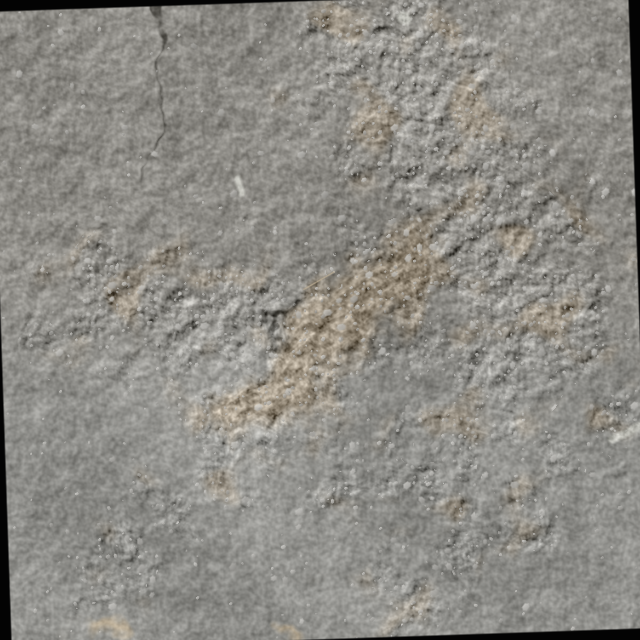
Reproduce this texture procedurally as a Shadertoy shader.

```glsl
// Weathered grey ground with crumbly clods, a dry tan strip and a thin crack,
// on a slightly turned square over black. Gradient noise gives the relief, which
// is lit by its slope; warped capsules decide where the surface is rough.

vec2 hash2(vec2 c) {
    vec3 q = fract(c.xyx * vec3(0.1031, 0.1030, 0.0973));
    q += dot(q, q.yzx + 33.33);
    return fract((q.xx + q.yz) * q.zy);
}

float cornerSlope(vec2 cell, vec2 offset) {
    float a = 6.2832 * hash2(cell).x;
    return dot(vec2(cos(a), sin(a)), offset);
}

float gradientNoise(vec2 p) {
    vec2 i = floor(p), f = fract(p), e = vec2(1, 0);
    vec2 u = f * f * f * (f * (f * 6.0 - 15.0) + 10.0);
    return mix(mix(cornerSlope(i, f), cornerSlope(i + e, f - e), u.x),
               mix(cornerSlope(i + e.yx, f - e.yx), cornerSlope(i + 1.0, f - 1.0), u.x), u.y);
}

float fbm(vec2 p) {
    float sum = 0.0, amp = 0.5;
    for (int i = 0; i < 4; i++) {
        sum += amp * gradientNoise(p);
        p = mat2(1.6, 1.2, -1.2, 1.6) * p + 17.3;
        amp *= 0.56;
    }
    return sum;
}

float capsule(vec2 p, vec2 a, vec2 b, float r) {
    vec2 d = b - a;
    return length(p - a - d * clamp(dot(p - a, d) / dot(d, d), 0.0, 1.0)) - r;
}

// Coverage of a shape with a soft rim of the given width.
float cover(float d, float soft) {
    return 1.0 - smoothstep(-soft, soft, d);
}

// Scattered angular stones: x is brightness change, y is coverage.
vec2 stones(vec2 p, float scale, float density) {
    vec2 cell = floor(p * scale), rnd = hash2(cell + scale);
    vec2 q = fract(p * scale) - 0.35 - 0.3 * hash2(cell + 71.0);
    float a = 6.2832 * rnd.y;
    vec2 r = mat2(cos(a), sin(a), -sin(a), cos(a)) * q;
    float size = 0.13 + 0.15 * rnd.y;
    float d = max(abs(r.x) * 0.8 + abs(r.y) * 0.5, abs(r.y) * 1.2) - size;
    float shade = 0.05 + 0.16 * hash2(cell + 9.0).x + 0.35 * dot(q, vec2(-0.6, 0.8));
    return vec2(shade, cover(d, 0.09) * step(rnd.x, density));
}

void mainImage(out vec4 fragColor, in vec2 fragCoord) {
    vec2 p = fragCoord / iResolution.xy;
    float px = 1.0 / iResolution.y;
    vec2 warp = vec2(fbm(p * 9.0), fbm(p * 9.0 + 40.0));
    vec2 w = p + 0.10 * warp;

    // Where the ground is broken up
    float strip = min(capsule(w, vec2(0.38, 0.35), vec2(0.55, 0.50), 0.045),
                      capsule(w, vec2(0.55, 0.51), vec2(0.64, 0.59), 0.055));
    float clods = capsule(w, vec2(0.14, 0.52), vec2(0.42, 0.50), 0.07);
    clods = min(clods, capsule(w, vec2(0.62, 0.90), vec2(0.82, 0.55), 0.13));
    clods = min(clods, capsule(w, vec2(0.74, 0.44), vec2(0.90, 0.42), 0.05));
    clods = min(clods, capsule(w, vec2(0.57, 0.24), vec2(0.78, 0.32), 0.03));
    clods = min(clods, capsule(w, vec2(0.60, 0.03), vec2(0.96, 0.36), 0.02));
    clods = min(clods, capsule(w, vec2(0.16, 0.09), vec2(0.33, 0.28), 0.015));
    clods = min(clods, strip - 0.04);
    float rough = cover(clods + 0.12 * gradientNoise(p * 16.0), 0.055);
    float dry = cover(strip, 0.025);
    float upper = smoothstep(0.32, 0.6, p.y);

    // Relief lit from the upper left, with dark hollows
    vec2 h = p + 0.012 * warp;
    float relief = fbm(h * 30.0) - fbm(h * 30.0 + vec2(-0.11, 0.15));
    float light = relief * mix(0.22 + 0.10 * upper, 0.75, rough);
    light -= 0.13 * rough * smoothstep(0.12, 0.36, -relief);

    // Fine grain and broad stains
    light += 0.09 * gradientNoise(p * 150.0) + 0.08 * gradientNoise(p * 75.0 + 5.0);
    light += 0.07 * gradientNoise(p * 24.0) + 0.10 * gradientNoise(p * 4.0 + 3.0);
    vec3 col = mix(vec3(0.568, 0.567, 0.551), vec3(0.552, 0.544, 0.522), upper);

    // Dry tan strip with straw fibres, and paler tan dust on the clods
    float dust = rough * smoothstep(0.04, 0.30, gradientNoise(p * 13.0 + 8.0));
    col = mix(col, vec3(0.61, 0.56, 0.485), max(0.85 * dry, 0.65 * dust));
    vec2 f = mat2(0.8, -0.6, 0.6, 0.8) * p + 0.02 * warp;
    float fibres = gradientNoise(f * vec2(45, 190)) + gradientNoise(f.yx * vec2(50, 170));
    col += light + 0.10 * dry * fibres;

    // Stones in three sizes, densest on the clods and near the strip's dark side
    for (int i = 0; i < 3; i++) {
        vec2 s = stones(p + 0.003 * warp, 48.0 + 32.0 * float(i), 0.02 + 0.20 * rough);
        col = mix(col, vec3(0.57, 0.565, 0.55) + s.x, 0.75 * s.y);
    }
    float pit = cover(capsule(w, vec2(0.42, 0.46), vec2(0.46, 0.51), 0.02), 0.03);
    float lee = cover(capsule(w, vec2(0.57, 0.45), vec2(0.65, 0.52), 0.004), 0.02);
    float hollows = smoothstep(-0.05, 0.25, gradientNoise(p * 60.0));
    col -= (0.30 * pit + 0.22 * lee) * hollows;

    // Crack wandering down from the top edge
    float bend = 0.252 - 0.032 * (1.0 - smoothstep(0.70, 0.80, p.y));
    bend += 0.02 * gradientNoise(vec2(p.y * 13.0, 2.5)) + 0.007 * gradientNoise(vec2(p.y * 60.0, 7.5));
    float width = 0.0015 + 0.012 * smoothstep(0.92, 0.98, p.y) * (0.5 + gradientNoise(p * 45.0));
    float crack = cover(abs(p.x - bend) - width, 0.003) * smoothstep(0.69, 0.74, p.y);
    col -= 0.20 * crack * (0.8 + gradientNoise(p * 30.0));

    // Pale chips, a straw, and sunlit spots at the rim
    vec2 c = p + 0.012 * warp;
    float chip = min(capsule(c, vec2(0.370, 0.720), vec2(0.378, 0.698), 0.005),
                     capsule(c, vec2(0.627, 0.973), vec2(0.632, 0.970), 0.009));
    chip = min(chip, capsule(c, vec2(0.955, 0.312), vec2(1.0, 0.335), 0.006));
    col = mix(col, vec3(0.80, 0.80, 0.77) + light, 0.85 * cover(chip, 0.003));
    float straw = capsule(p, vec2(0.475, 0.548), vec2(0.522, 0.575), 0.001);
    col = mix(col, vec3(0.74, 0.68, 0.58), 0.8 * cover(straw, 0.0015));
    float sun = min(capsule(w, vec2(0.14, 0.025), vec2(0.18, 0.01), 0.012),
                    capsule(w, vec2(0.44, 0.012), vec2(0.48, 0.0), 0.008));
    col = mix(col, vec3(0.78, 0.71, 0.60) + light, 0.75 * cover(sun, 0.012));

    // Turned square over black
    vec2 q = p - 0.5;
    vec2 turned = abs(vec2(q.x + 0.034 * q.y, q.y - 0.034 * q.x));
    float inside = cover(max(turned.x, turned.y) - 0.499, 1.2 * px);
    fragColor = vec4(mix(vec3(0.01), clamp(col, 0.03, 0.95), inside), 1.0);
}
```
